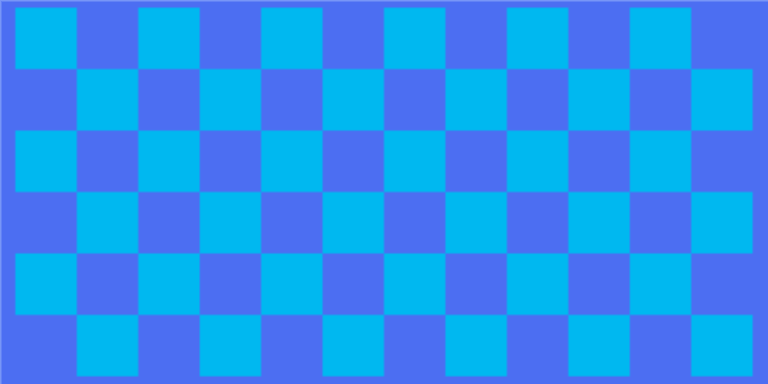
A Shadertoy shader for this pattern:

```glsl
// A cyan and blue checkerboard, 12 by 6 cells, on a blue ground with thin margins.
// Alternating signed waves in x and y multiply into the checks, a box mask trims
// the board, and a pale hairline runs along the left and top of the canvas.

// Signed distance to the nearest integer: positive in even cells, negative in odd.
vec2 alternatingWave(vec2 u) {
    return 0.5 - abs(mod(u + 0.5, 2.0) - 1.0);
}

void mainImage(out vec4 fragColor, in vec2 fragCoord) {
    // Canvas height is one unit
    vec2 p = fragCoord / iResolution.y;
    float pixel = 1.0 / iResolution.y;
    float softness = max(0.006, pixel);

    // Board coordinates, one unit per cell
    const float cellSize = 0.16;
    const vec2 cellCount = vec2(12.0, 6.0);
    vec2 boardMin = vec2(0.04, 0.02);
    vec2 cell = (p - boardMin) / cellSize;

    // Soft checks; clamping keeps the outer cells whole up to the board's rim
    vec2 inner = clamp(cell, vec2(0.5), cellCount - 0.5);
    vec2 side = clamp(alternatingWave(inner) * cellSize * 2.0 / softness, -1.0, 1.0);
    float check = 0.5 - 0.5 * side.x * side.y;

    // Board mask
    vec2 rim = min(cell, cellCount - cell) * cellSize;
    vec2 inside = clamp(rim / softness + 0.5, 0.0, 1.0);
    check *= inside.x * inside.y;

    vec3 blue = vec3(0.30, 0.43, 0.95);
    vec3 cyan = vec3(0.00, 0.72, 0.94);
    vec3 color = mix(blue, cyan, check);

    // Pale hairline on the left and top edges
    float edgeDistance = min(p.x, 1.0 - p.y);
    float hairline = clamp((1.0 / 256.0 - edgeDistance) / pixel + 0.5, 0.0, 1.0);
    color = mix(color, vec3(0.47, 0.59, 0.97), hairline);

    fragColor = vec4(color, 1.0);
}
```
